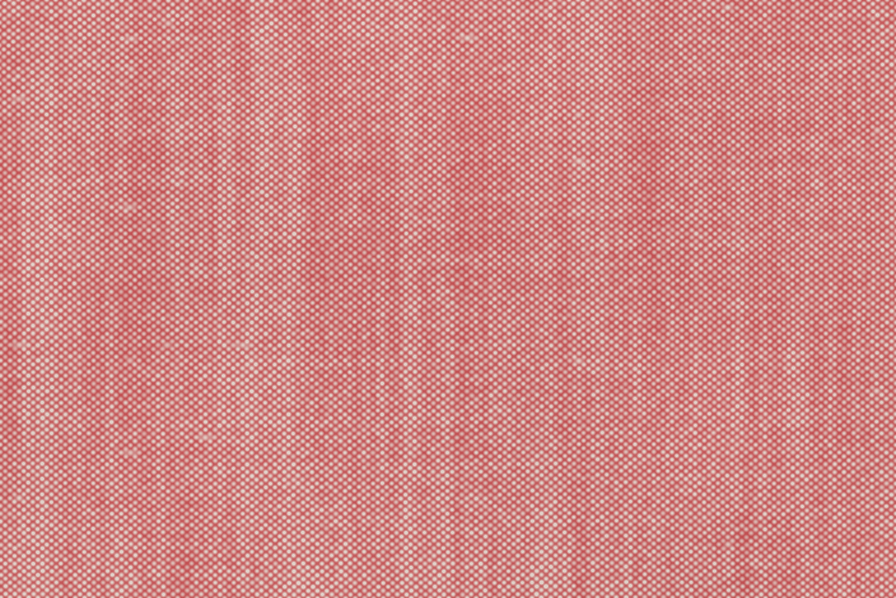
Write a Shadertoy shader that draws this texture.

```glsl
// Plain-woven cloth: cream weft dots showing through crimson warp threads.
// Two interleaved grids of soft ellipses, stacked closely into columns, form
// the weave; hashes and value noise add uneven threads, slubs and fading.

const vec2 REPEATS = vec2(96.0, 78.0);       // dots per row, dots per column
const vec2 DOT_RADIUS = vec2(0.43, 0.50);    // in units of one repeat
const vec3 CRIMSON = vec3(0.762, 0.305, 0.315);
const vec3 CREAM = vec3(0.885, 0.840, 0.805);

float hash(vec2 p) {
    return fract(sin(dot(p, vec2(127.1, 311.7))) * 43758.5453);
}

float noise(vec2 p) {
    vec2 cell = floor(p);
    vec2 f = fract(p);
    f = f * f * (3.0 - 2.0 * f);
    float low = mix(hash(cell), hash(cell + vec2(1.0, 0.0)), f.x);
    float high = mix(hash(cell + vec2(0.0, 1.0)), hash(cell + vec2(1.0, 1.0)), f.x);
    return mix(low, high, f.y);
}

// Noise centred on zero, from -0.5 to 0.5.
float drift(vec2 p) {
    return noise(p) - 0.5;
}

// One grid of soft dots, each with its own size, offset and brightness.
float dotGrid(vec2 p, float seed) {
    vec2 id = floor(p);
    vec2 key = id + seed;
    vec2 offset = 0.05 * (vec2(hash(key + 3.7), hash(key + 8.3)) - 0.5);
    float size = mix(0.90, 1.02, hash(key + 15.1));
    float d = length((p - id - 0.5 - offset) / (DOT_RADIUS * size));
    float brightness = mix(0.78, 1.06, hash(key + 21.9));
    return brightness * (1.0 - smoothstep(0.04, 1.02, d));
}

// Rare short thickened stretches of the weft.
float slubs(vec2 p) {
    vec2 grid = p / vec2(4.0, 2.0);
    vec2 id = floor(grid);
    vec2 f = fract(grid) - 0.5;
    float present = step(0.982, hash(id + 41.3));
    float halfLength = mix(0.14, 0.40, hash(id + 57.2));
    return present * (1.0 - smoothstep(0.3, 1.0, length(f / vec2(halfLength, 0.32))));
}

void mainImage(out vec4 fragColor, in vec2 fragCoord) {
    vec2 uv = fragCoord / iResolution.xy;
    vec2 weave = uv * REPEATS;

    // Threads wander slightly from a straight course.
    vec2 p = weave + 0.20 * vec2(drift(weave * vec2(0.13, 0.07)),
                                 drift(weave * vec2(0.06, 0.13) + 31.0));

    // The second grid is shifted by half a repeat in both directions.
    float cream = 0.0;
    for (int i = 0; i < 2; i++) {
        float k = float(i);
        cream += dotGrid(p + 0.5 * k, 100.0 * k);
    }

    // Warp streaks run down the cloth, weft streaks run across it.
    float warp = drift(vec2(p.x * 1.1, p.y * 0.035) + 7.0)
               + 0.7 * drift(vec2(p.x * 0.24, p.y * 0.02) + 19.0);
    float weft = drift(vec2(p.x * 0.06, p.y * 1.1) + 53.0);
    float patches = drift(uv * vec2(5.0, 3.5) + 71.0);
    float fibre = drift(p * vec2(2.9, 2.1));

    cream = 0.06 + cream * (1.0 + 0.16 * warp + 0.08 * weft);
    cream += 0.10 * warp + 0.04 * weft + 0.04 * patches + 0.08 * fibre;
    cream += 0.35 * slubs(p) * (1.0 - cream);

    // Broad uneven light over the cloth.
    float light = 1.0 + 0.02 * patches + 0.015 * (uv.y - 0.5);
    vec3 color = mix(CRIMSON, CREAM, clamp(cream, 0.0, 1.0)) * light;
    fragColor = vec4(color, 1.0);
}
```
